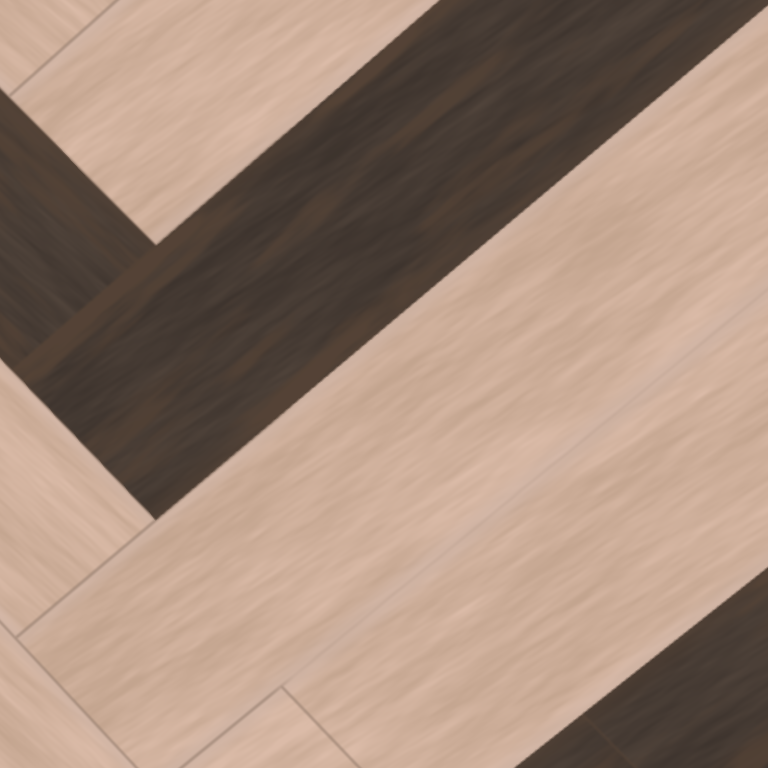
Write a WebGL 1 fragment shader that draws this texture.

```glsl
precision highp float;
uniform vec2 u_resolution;

const vec3 LIGHT_LOW = vec3(0.765, 0.645, 0.560);
const vec3 LIGHT_HIGH = vec3(0.860, 0.735, 0.660);
const vec3 LIGHT_RIM = vec3(0.820, 0.715, 0.660);
const vec3 LIGHT_SEAM = vec3(0.560, 0.470, 0.410);
const vec3 DARK_LOW = vec3(0.240, 0.202, 0.178);
const vec3 DARK_HIGH = vec3(0.315, 0.265, 0.230);
const vec3 DARK_BROWN = vec3(0.330, 0.260, 0.210);

float hash(vec2 p) {
  return fract(sin(dot(p, vec2(127.1, 311.7))) * 43758.5453);
}

float noise(vec2 p) {
  vec2 i = floor(p);
  vec2 f = fract(p);
  f = f * f * (3.0 - 2.0 * f);
  return mix(mix(hash(i), hash(i + vec2(1.0, 0.0)), f.x),
             mix(hash(i + vec2(0.0, 1.0)), hash(i + vec2(1.0, 1.0)), f.x), f.y);
}

float fbm(vec2 p) {
  float sum = 0.0;
  float amp = 0.5;
  for (int k = 0; k < 4; k++) {
    sum += amp * noise(p);
    p = p * 2.03 + 7.3;
    amp *= 0.5;
  }
  return sum / 0.9375;
}

// Row number across a fan of slightly converging plank edges
float rowCoord(vec2 p, float slope, float spread) {
  float d = p.x - 0.203;
  float rise = p.y + slope * d - 0.320;
  float gap = 0.361 + spread * d;
  return rise / (gap - 0.0039 * rise / gap);
}

// Grain runs along x, slightly skewed to the plank sides
float woodGrain(vec2 q, float id) {
  vec2 g = vec2(q.x, q.y - 0.10 * q.x) + id * vec2(5.7, 3.1);
  float broad = fbm(g * vec2(0.9, 5.0));
  float streak = fbm(g * vec2(2.2, 24.0));
  float fleck = noise(g * vec2(11.0, 60.0));
  return 0.45 * broad + 0.42 * streak + 0.13 * fleck;
}

vec3 lightWood(float grain, float side, float tint) {
  float t = clamp((grain - 0.5) * 2.1 + 0.52 + tint, 0.0, 1.0);
  vec3 wood = mix(LIGHT_LOW, LIGHT_HIGH, t);
  return mix(wood, LIGHT_RIM, 0.6 * smoothstep(0.10, 0.01, side));
}

vec3 darkWood(float grain, float side, float tint, float stain) {
  float t = clamp((grain - 0.5) * 2.2 + 0.5 + tint, 0.0, 1.0);
  vec3 wood = mix(DARK_LOW, DARK_HIGH, t);
  float brown = 0.55 * smoothstep(0.14, 0.0, side) + 0.8 * smoothstep(0.52, 0.78, stain);
  return mix(wood, DARK_BROWN, min(brown, 1.0));
}

vec3 herringbone(vec2 p) {
  float a = rowCoord(p, 0.866, 0.025);
  float b = rowCoord(p, -1.01, 0.030);
  float rightward = step(floor(b), floor(a));

  // q.x runs along the plank from its butt end, q.y across the rows
  float row = mix(floor(b), floor(a), rightward);
  vec2 q = mix(vec2(row - a, b), vec2(row + 1.0 - b, a), rightward);
  float across = q.y - row;
  float side = min(across, 1.0 - across);
  float jointAt = 3.13 - row;
  float joint = mix(1.0, abs(b - jointAt), rightward);
  float pastJoint = rightward * step(b, jointAt);
  float id = row + 17.0 * (1.0 - rightward) + 31.0 * pastJoint;

  float grain = woodGrain(q, id);
  float stain = fbm(q * vec2(1.4, 9.0) + id * 2.7);
  float tint = 0.2 * (hash(vec2(id, 4.0)) - 0.5);
  float dark = step(mod(row, 3.0), 0.5);
  vec3 wood = mix(lightWood(grain, side, tint),
                  darkWood(grain, side, tint, stain), dark);

  // Seams fade where neighbouring planks run parallel
  float parallelEdge = rightward * smoothstep(0.1, -0.1, b - floor(a + 0.5) + 0.87);
  float sideSeam = smoothstep(0.012, 0.003, side) * (1.0 - 0.8 * parallelEdge);
  float endSeam = smoothstep(0.012, 0.003, min(q.x, joint));
  vec3 seamColor = mix(LIGHT_SEAM, DARK_BROWN, dark);
  return mix(wood, seamColor, 0.55 * max(sideSeam, endSeam));
}

void main() {
  vec2 uv = gl_FragCoord.xy / u_resolution;
  vec2 p = vec2(uv.x, 1.0 - uv.y);

  // Soft edges from a small grid of samples
  vec3 color = vec3(0.0);
  for (int y = -1; y <= 1; y++) {
    for (int x = -1; x <= 1; x++) {
      color += herringbone(p + 0.0012 * vec2(float(x), float(y)));
    }
  }
  gl_FragColor = vec4(color / 9.0, 1.0);
}
```
